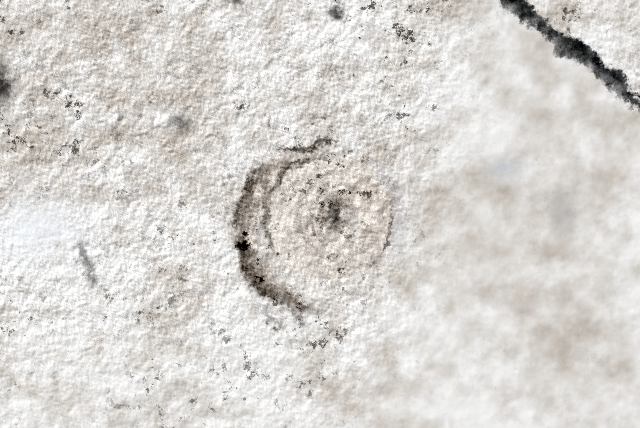
A WebGL 1 fragment shader for this texture:

```glsl
precision highp float;
// Pale weathered stone with a round, ridged fossil set in a shadowed hollow.
// Layered value noise gives the grain and relief, soft strokes and arcs the
// cracks and ridges, and a focus mask fades fine detail towards the right.
uniform vec2 u_resolution;

float hash(vec2 p) {
  vec3 q = fract(vec3(p.xyx) * 0.1031);
  q += dot(q, q.yzx + 33.33);
  return fract((q.x + q.y) * q.z);
}

float noise(vec2 p) {
  vec2 i = floor(p), f = fract(p);
  f = f * f * (3.0 - 2.0 * f);
  return mix(mix(hash(i), hash(i + vec2(1.0, 0.0)), f.x),
             mix(hash(i + vec2(0.0, 1.0)), hash(i + 1.0), f.x), f.y);
}

// Centred fractal noise; detail controls how much each finer octave keeps.
float fbm(vec2 p, float detail) {
  float sum = 0.0, amp = 0.5;
  for (int i = 0; i < 5; i++) {
    sum += amp * (noise(p) - 0.5);
    p = mat2(1.6, 1.2, -1.2, 1.6) * p + 7.3;
    amp *= detail;
  }
  return sum;
}

float stroke(vec2 p, vec2 a, vec2 b, float width, float soft) {
  vec2 d = b - a;
  float t = clamp(dot(p - a, d) / dot(d, d), 0.0, 1.0);
  return 1.0 - smoothstep(width - soft, width + soft, length(p - a - d * t));
}

float blob(vec2 p, vec2 center, vec2 size) {
  vec2 q = (p - center) / size;
  return exp(-dot(q, q));
}

// Soft ring section around the angle mid, fading out over spread (radians).
float arc(vec2 d, float radius, float width, float mid, float spread) {
  float facing = dot(normalize(d + 1e-5), vec2(cos(mid), sin(mid)));
  float gap = (length(d) - radius) / width;
  return exp(-gap * gap) * smoothstep(cos(spread), cos(spread * 0.5), facing);
}

vec3 stone(vec2 p, float focus) {
  float stain = 0.24 + fbm(p * 5.0 + 3.0, 0.55) * 1.3;
  stain += fbm(p * 22.0, mix(0.5, 0.7, focus)) * 1.5;
  stain += 0.28 * blob(p, vec2(0.3, 0.85), vec2(0.45, 0.25));
  stain += 0.28 * blob(p, vec2(1.34, 0.2), vec2(0.17, 0.3));
  stain -= 0.3 * blob(p, vec2(0.2, 0.12), vec2(0.5, 0.25));
  return mix(vec3(0.935, 0.934, 0.93), vec3(0.76, 0.73, 0.695), clamp(stain, 0.0, 1.0));
}

// Grain lit from the upper left, with irregular dark pits.
float grit(vec2 p, float focus) {
  vec2 light = vec2(-0.004, 0.005);
  float detail = mix(0.35, 0.75, focus);
  float relief = fbm(p * 42.0, detail) - fbm((p + light) * 42.0, detail);
  float pits = smoothstep(0.17, 0.4, fbm(p * 40.0 + 19.0, 0.75));
  float patches = 0.4 + smoothstep(-0.1, 0.2, fbm(p * 7.0 + 5.0, 0.5));
  return relief * mix(0.14, 0.5, focus) - pits * patches * focus * 0.38;
}

vec3 fossil(vec3 col, vec2 p, float grain) {
  vec3 shade = vec3(0.27, 0.235, 0.2);
  vec2 hollow = p - vec2(0.755, 0.463);
  vec2 disc = p - vec2(0.772, 0.488);
  vec2 apex = p - vec2(0.793, 0.497);
  float r = length(apex), angle = atan(apex.y, apex.x);

  // Warm body and surrounding hollow
  float body = 1.0 - smoothstep(0.12, 0.2, length(disc));
  col = mix(col, vec3(0.78, 0.735, 0.69) + grain * 0.5, 0.55 * body);
  col = mix(col, vec3(0.6, 0.55, 0.5) + grain, 0.7 * arc(hollow, 0.18, 0.03, 3.2, 1.7));
  float broken = clamp(0.75 + grain * 2.0, 0.2, 1.0);
  col = mix(col, shade, broken * arc(hollow, 0.2, 0.012, 3.25, 1.15));
  col = mix(col, shade, 0.7 * broken * arc(hollow, 0.186, 0.014, 4.0, 0.8));
  col = mix(col, shade, 0.9 * stroke(p, vec2(0.66, 0.655), vec2(0.775, 0.667), 0.006, 0.007));

  // Raised rim, bright on its crest
  col = mix(col, shade, 0.85 * broken * arc(disc, 0.151, 0.008, 2.65, 1.3));
  col = mix(col, vec3(0.92, 0.9, 0.87), 0.55 * arc(disc, 0.136, 0.009, 2.9, 2.2));
  col = mix(col, shade, 0.75 * broken * arc(disc, 0.146, 0.005, -0.2, 0.7));
  col = mix(col, vec3(0.74, 0.75, 0.76), 0.5 * arc(disc, 0.165, 0.013, 0.2, 0.9));

  // Worn, beaded whorls around the apex
  for (int i = 0; i < 3; i++) {
    float k = float(i), radius = 0.046 + 0.027 * k;
    float bead = 0.5 + 0.5 * cos(angle * (14.0 + 5.0 * k) + k * 2.0 + grain * 14.0);
    float strength = (0.85 - 0.22 * k) * (0.2 + 0.8 * bead) * broken;
    col = mix(col, shade, strength * arc(apex, radius, 0.008, 2.8, 1.9));
    col += 0.1 * bead * arc(apex, radius + 0.013, 0.006, 2.0, 3.1);
  }
  col = mix(col, vec3(0.52, 0.48, 0.44) + grain * 1.4, 0.65 * (1.0 - smoothstep(0.025, 0.05, r)));
  col = mix(col, vec3(0.12, 0.11, 0.1), 0.9 * blob(p, vec2(0.787, 0.49), vec2(0.016, 0.021)));
  return mix(col, vec3(0.86), 0.75 * blob(p, vec2(0.826, 0.492), vec2(0.013, 0.022)));
}

void main() {
  vec2 p = gl_FragCoord.xy / u_resolution.y;
  float focus = 1.0 - 0.9 * smoothstep(0.85, 1.15, p.x - 0.25 * (p.y - 0.5));
  focus = max(focus, 0.8 * smoothstep(2.18, 2.26, p.x + p.y));
  focus *= 1.0 - 0.35 * smoothstep(0.35, 0.0, p.y);
  float grain = fbm(p * 50.0, 0.7);
  vec2 w = p + 0.034 * vec2(fbm(p * 24.0, 0.75), fbm(p * 24.0 + 40.0, 0.75));
  vec3 col = fossil(stone(p, focus), w, grain) + grit(p, focus);

  // White and bluish mineral stains
  col = mix(col, vec3(0.95, 0.97, 0.99), 0.7 * blob(w, vec2(0.09, 0.47), vec2(0.1, 0.08)));
  col = mix(col, vec3(0.68, 0.71, 0.75), 0.6 * blob(w, vec2(1.18, 0.605), vec2(0.035, 0.025)));
  col = mix(col, vec3(0.7), 0.6 * blob(w, vec2(1.315, 0.51), vec2(0.03, 0.05)));

  // Deep fissure across the upper right corner
  float bend = max(w.x - 1.43, 0.0);
  float offset = 0.8 * (w.y - 1.0 + 0.72 * (w.x - 1.182) + 6.0 * bend * bend);
  float fissure = 1.0 - smoothstep(0.012, 0.026, abs(offset) + 0.03 * fbm(p * 15.0, 0.6));
  vec3 depth = mix(vec3(0.13, 0.135, 0.14), vec3(0.4), smoothstep(0.008, -0.02, offset));
  col = mix(col, depth + grain * 0.6, 0.95 * fissure);

  // Small holes and hairline breaks
  float hole = blob(w, vec2(0.003, 0.805), vec2(0.021, 0.042));
  hole = max(hole, 0.85 * blob(w, vec2(0.785, 0.966), vec2(0.013, 0.018)));
  hole = max(hole, 0.7 * blob(w, vec2(0.555, 0.995), vec2(0.014, 0.013)));
  hole = max(hole, 0.6 * blob(w, vec2(0.425, 0.71), vec2(0.017, 0.023)));
  hole = max(hole, 0.65 * stroke(w, vec2(0.19, 0.43), vec2(0.215, 0.335), 0.006, 0.014));
  hole = max(hole, 0.55 * stroke(w, vec2(0.275, 0.538), vec2(0.315, 0.55), 0.003, 0.007));
  hole = max(hole, 0.5 * stroke(w, vec2(0.62, 0.275), vec2(0.655, 0.23), 0.004, 0.01));
  hole = max(hole, 0.55 * stroke(w, vec2(0.655, 0.285), vec2(0.715, 0.245), 0.004, 0.01));
  col = mix(col, vec3(0.18, 0.17, 0.16), hole * clamp(0.9 + grain * 1.5, 0.0, 1.0));

  gl_FragColor = vec4(clamp(col, 0.0, 1.0), 1.0);
}
```
